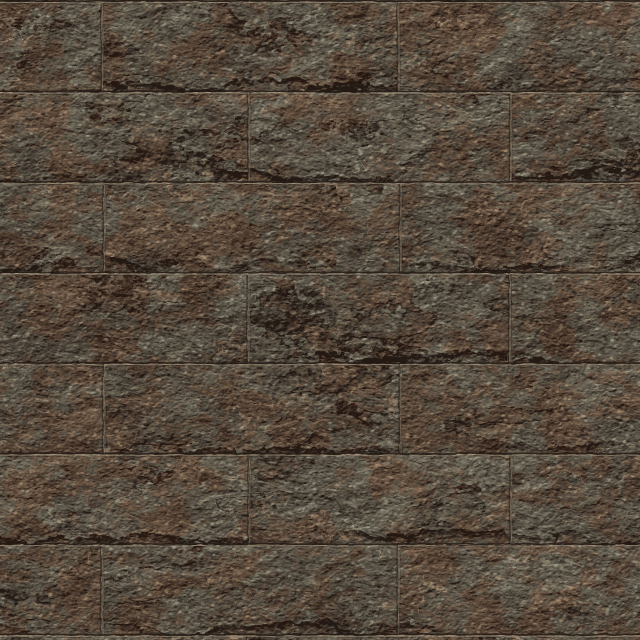
Reproduce this texture procedurally as a Shadertoy shader.

```glsl
// Wall of long, rough-hewn brown stone blocks in staggered courses with thin joints.

vec2 hash2(vec2 p) {
    vec3 q = fract(vec3(p.xyx) * vec3(0.1031, 0.1030, 0.0973));
    q += dot(q, q.yzx + 33.33);
    return fract((q.xx + q.yz) * q.zy);
}

// Cellular noise: x = softly blended cell value, y = distance to the nearest point
vec2 cells(vec2 p) {
    vec2 base = floor(p);
    float sum = 0.0, weight = 0.0, nearest = 9.0;
    for (int j = -1; j <= 1; j++)
    for (int i = -1; i <= 1; i++) {
        vec2 id = base + vec2(i, j);
        vec2 offset = id + hash2(id) - p;
        float d2 = dot(offset, offset);
        float w = exp(-7.0 * d2);
        sum += w * hash2(id + 71.3).x;
        weight += w;
        nearest = min(nearest, d2);
    }
    return vec2(sum / weight, sqrt(nearest));
}

// Layered relief of the broken stone face, with strong fine grit
float relief(vec2 p) {
    p += 0.0015 * sin(p.yx * vec2(83.0, 67.0) + 2.0 * sin(p * 31.0));
    p *= vec2(14.0, 22.0);
    float height = 0.0, amp = 0.31;
    for (int i = 0; i < 5; i++) {
        height += amp * cells(p).x;
        p = mat2(1.97, 0.3, -0.3, 1.97) * p + 17.3;
        amp *= 0.79;
    }
    return height;
}

// Smooth-edged band around zero
float band(float x, float halfWidth, float soft) {
    return 1.0 - smoothstep(halfWidth - soft, halfWidth + soft, abs(x));
}

void mainImage(out vec4 fragColor, in vec2 fragCoord) {
    vec2 uv = fragCoord / iResolution.xy;
    float soft = 0.6 / iResolution.y + 0.0001;

    // Courses count downward; alternate ones have their own block length
    const float courses = 7.07;
    float down = (0.997 - uv.y) * courses;
    float row = floor(down);
    float odd = mod(row, 2.0);
    float blockWidth = mix(0.463, 0.409, odd);
    float along = (uv.x - mix(0.161, 0.389, odd) - 0.004 * (hash2(vec2(row, 5.0)).x - 0.5)) / blockWidth;
    vec2 block = vec2(floor(along), row);
    float rise = (1.0 - fract(down)) / courses;
    vec2 seed = hash2(block + 20.0);
    vec2 p = uv + 3.0 + floor(seed * 20.0);

    // Stone tone: relief lit from above, a paler head and faint stains
    float height = relief(p);
    float slope = height - relief(p + vec2(-0.0008, 0.0018));
    float stain = cells(p * vec2(9.0, 13.0) + 4.0).x;
    float rough = cells(p * vec2(42.0, 60.0)).x;
    vec2 grain = cells(p * vec2(150.0, 175.0));
    float grit = cells(p * vec2(270.0, 310.0) + 7.0).x;
    float tone = 0.45 + 0.36 * (height - 0.5) + 2.5 * slope + 0.05 * (stain - 0.5)
               + 0.14 * (grain.x - 0.5) + 0.15 * (grit - 0.5)
               + 0.04 * (seed.x - 0.5) + 0.6 * (rise - 0.07);

    // Sparse flat crevices: shadow on one side, a pale rim on the other
    float ragged = 0.24 * (rough - 0.5) + 0.2 * (grain.x - 0.5);
    float crag = cells(p * vec2(9.0, 36.0)).x + ragged - 0.5;
    float cragged = smoothstep(0.48, 0.72, cells(p * vec2(6.0, 13.0) + 9.0).x);
    tone -= 0.30 * cragged * smoothstep(0.0, 0.05, crag) * (1.0 - smoothstep(0.05, 0.22, crag));
    tone += 0.12 * cragged * band(crag + 0.04, 0.025, 0.025);

    // Overhanging lip above the foot of each block
    float lip = 0.004 + 0.022 * cells(vec2(p.x * 15.0, seed.y * 90.0)).x + 0.03 * ragged;
    float under = lip - rise;
    float broken = smoothstep(0.2, 0.65, cells(vec2(p.x * 6.0, seed.x * 70.0)).x);
    tone -= 0.36 * broken * smoothstep(0.0, 0.002, under) * (1.0 - smoothstep(0.002, 0.015, under));
    tone += 0.15 * broken * band(under + 0.002, 0.0016, 0.0014);

    // Short pale scars, denser near the top
    float scar = band(cells(p * vec2(22.0, 44.0) + 31.0).x + ragged - 0.5, 0.035, 0.03);
    float scarred = smoothstep(0.58, 0.78, cells(p * vec2(13.0, 18.0) + 50.0).x + 0.13 * smoothstep(0.09, 0.13, rise));
    tone += 0.27 * scar * scarred * smoothstep(0.25, 0.6, grain.x);

    // Scattered pale chips and dark pits
    vec2 chip = cells(p * vec2(80.0, 110.0) + 13.0);
    float speck = band(chip.y, 0.24, 0.14);
    tone += speck * (0.32 * smoothstep(0.68, 0.85, chip.x) - 0.22 * smoothstep(0.28, 0.1, chip.x));

    // Muted fine rust mottling over grey-brown stone
    float rust = cells(p * vec2(21.0, 24.0) + 80.0).x * 0.36 + stain * 0.12 + rough * 0.27 + grain.x * 0.25;
    rust = smoothstep(0.38, 0.66, rust);
    tone -= 0.08 * (rust - 0.3);
    vec3 stone = mix(vec3(0.13, 0.09, 0.07), vec3(0.60, 0.57, 0.49), clamp(tone, 0.02, 1.0));
    stone *= mix(vec3(0.98, 1.01, 1.02), vec3(1.05, 0.93, 0.87), rust);

    // Signed canvas distances to the nearest joints, slightly worn
    float wear = 0.0016 * (rough - 0.5) + 0.001 * (grain.x - 0.5);
    float across = (fract(along + 0.5) - 0.5) * blockWidth + wear;
    float below = (fract(down + 0.5) - 0.5) / courses + wear;
    vec3 mortar = vec3(0.42, 0.38, 0.32) * (0.65 + 0.45 * grain.x + 0.25 * grit);
    vec3 gap = vec3(0.13, 0.10, 0.08);

    // Upright joints, then bed joints: dark gap under the block, pale edge beneath it
    stone = mix(stone, gap, 0.55 * band(across + 0.0016, 0.0013, soft));
    stone = mix(stone, gap, 0.30 * band(across - 0.0028, 0.0007, soft));
    stone = mix(stone, mortar, 0.70 * band(across - 0.0008, 0.0016, soft));
    stone = mix(stone, gap, 0.80 * band(below + 0.0014, 0.0014, soft));
    stone = mix(stone, gap, 0.40 * band(below - 0.0030, 0.0008, soft) * smoothstep(0.3, 0.6, rough));
    stone = mix(stone, mortar * 1.3, (0.45 + 0.5 * rough) * band(below - 0.0011, 0.0012, soft));

    fragColor = vec4(clamp(stone, 0.0, 1.0), 1.0);
}
```
